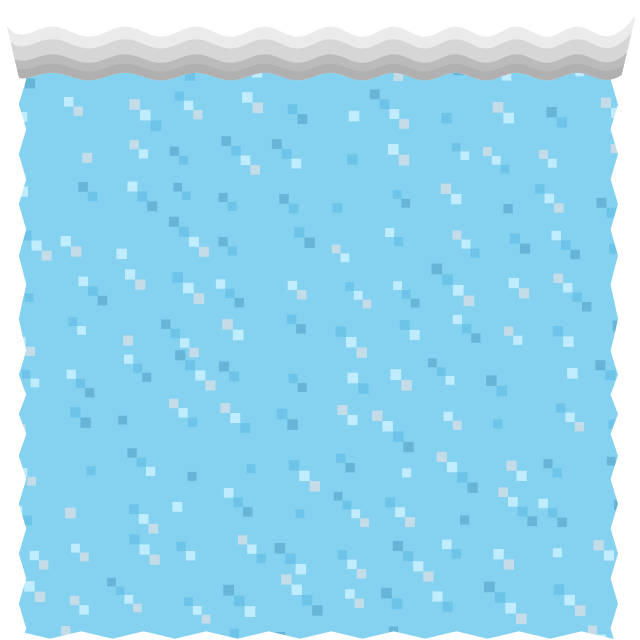
A Shadertoy shader for this texture:

```glsl
const float TAU = 6.2831853;
const vec2 CELL = vec2(0.0835, 0.0695);

float hash(vec2 p) {
    return fract(sin(dot(p, vec2(127.1, 311.7))) * 43758.5453);
}

// Zigzag in -1..1 with its peak at whole values of t
float zigzag(float t) {
    return abs(fract(t) - 0.5) * 4.0 - 1.0;
}

// Antialiased coverage of a signed distance
float cover(float d, float pixel) {
    return clamp(0.5 - d / pixel, 0.0, 1.0);
}

float boxDistance(vec2 p, float halfSize) {
    vec2 q = abs(p) - halfSize;
    return max(q.x, q.y);
}

// Ragged sheet, mirrored left to right; y is depth below the top
float sheetDistance(vec2 p) {
    float bend = (p.y - 0.56) / 0.1;
    float warpedY = p.y - 0.034 * exp(-bend * bend);
    float side = 0.0352 - 0.0058 * zigzag((warpedY - 0.163) / 0.078);
    float bottom = 0.9922 + 0.0058 * zigzag((p.x - 0.078) / 0.0977);
    return max(max(side - min(p.x, 0.995 - p.x), p.y - bottom), 0.105 - p.y);
}

// Wavy line across the cap, curling upward at both ends
float capEdge(float x, float level, float amplitude) {
    float drift = 0.021 * sin(0.5 * TAU * (x - 0.082) / 0.73);
    float wave = cos(TAU * (x - drift - 0.082) / 0.1035);
    float endGap = max(min(x, 1.0 - x) - 0.0104, 0.0);
    return level - amplitude * wave - 0.015 * exp(-endGap / 0.013);
}

vec3 flakeColor(int tone) {
    if (tone == 0) return vec3(0.40, 0.71, 0.84);
    if (tone == 1) return vec3(0.43, 0.77, 0.91);
    if (tone == 2) return vec3(0.75, 0.93, 1.00);
    return vec3(0.77, 0.86, 0.91);
}

// Diagonal chain of one to four squares belonging to a cell
vec3 drawChain(vec3 color, vec2 p, vec2 cell, float pixel) {
    float pick = hash(cell + 3.7);
    int count = 1 + int(pick > 0.17) + int(pick > 0.60) + int(pick > 0.86);
    int first = int(hash(cell + 8.3) * float(5 - count));
    bool reversed = hash(cell + 5.1) > 0.55;
    float size = mix(0.0135, 0.0168, hash(cell + 6.9));
    vec2 jitter = vec2(hash(cell), hash(cell + 19.4)) - 0.5;
    vec2 center = (cell + 0.5 + jitter * vec2(0.5, 0.45)) * CELL;

    for (int i = 0; i < 4; i++) {
        if (i >= count) break;
        float along = float(i) - 0.5 * float(count - 1);
        int tone = first + i;
        if (reversed) tone = 3 - tone;
        float d = boxDistance(p - center - along * size, 0.5 * size);
        color = mix(color, flakeColor(tone), cover(d, pixel));
    }
    return color;
}

vec3 drawFlakes(vec3 color, vec2 p, float pixel) {
    vec2 home = floor(p / CELL);
    for (int j = -1; j <= 1; j++)
        for (int i = -1; i <= 1; i++)
            color = drawChain(color, p, home + vec2(i, j), pixel);
    return color;
}

// Four stacked grey bands, painted from the lightest down
vec3 drawCap(vec3 color, vec2 p, float pixel) {
    float levels[4] = float[](0.0495, 0.0685, 0.0915, 0.1055);
    float greys[4] = float[](0.92, 0.84, 0.735, 0.69);
    float side = 0.0104 + 0.24 * (p.y - 0.04) - min(p.x, 1.0 - p.x);
    float base = p.y - capEdge(p.x, 0.1195, 0.0058);
    float inside = cover(max(side, base), pixel);
    for (int i = 0; i < 4; i++) {
        float top = capEdge(p.x, levels[i], 0.0078 - 0.0006 * float(i)) - p.y;
        color = mix(color, vec3(greys[i]), inside * cover(top, pixel));
    }
    return color;
}

void mainImage(out vec4 fragColor, in vec2 fragCoord) {
    vec2 p = fragCoord / iResolution.xy;
    p.y = 1.0 - p.y;
    float pixel = 1.0 / iResolution.y;

    vec3 sheet = drawFlakes(vec3(0.52, 0.82, 0.94), p, pixel);
    vec3 color = mix(vec3(1.0), sheet, cover(sheetDistance(p), pixel));
    color = drawCap(color, p, pixel);
    fragColor = vec4(color, 1.0);
}
```
